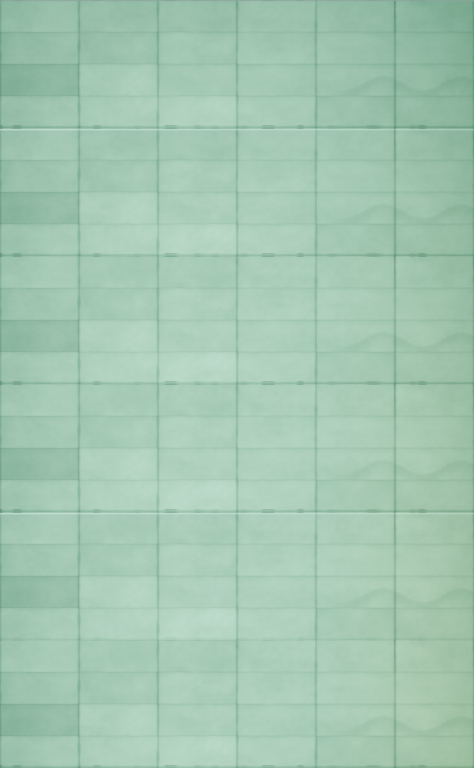
Reproduce this texture procedurally as a Shadertoy shader.

```glsl
// Pale green glazed wall tiles, 6 across and 24 down, with worn joints and soft edge shading.

vec2 hash2(vec2 p) {
    vec3 h = fract(p.xyx * vec3(0.1031, 0.1030, 0.0973));
    h += dot(h, h.yzx + 33.33);
    return fract((h.xx + h.yz) * h.zy) * 2.0 - 1.0;
}

float gradientNoise(vec2 p) {
    vec2 i = floor(p), f = fract(p), u = f * f * (3.0 - 2.0 * f);
    vec2 e = vec2(0.0, 1.0);
    return mix(mix(dot(hash2(i), f), dot(hash2(i + e.yx), f - e.yx), u.x),
               mix(dot(hash2(i + e), f - e), dot(hash2(i + 1.0), f - 1.0), u.x), u.y);
}

float fbm(vec2 p) {
    float sum = 0.0, amp = 0.6;
    for (int i = 0; i < 4; i++) {
        sum += amp * gradientNoise(p);
        p = p * 2.1 + 7.3;
        amp *= 0.55;
    }
    return sum;
}

float joint(float d, float halfWidth, float px) {
    return 1.0 - smoothstep(halfWidth - 0.6 * px, halfWidth + 0.6 * px, abs(d));
}

// Glaze tone of each tile in the repeating block of four rows, top row first
const float glazeTone[24] = float[24](
     0.03, -0.08, -0.08, -0.02, -0.02, -0.03,
    -0.06, -0.06, -0.02,  0.00,  0.02,  0.01,
    -0.22,  0.08, -0.01,  0.00,  0.00,  0.00,
     0.02,  0.08,  0.14,  0.04, -0.07, -0.04);

void mainImage(out vec4 fragColor, in vec2 fragCoord) {
    vec2 uv = fragCoord / iResolution.xy;
    vec2 grid = vec2(uv.x * 6.0, (1.0 - uv.y) * 24.0);
    float px = 24.0 / iResolution.y;
    float stretch = 4.0 * iResolution.x / iResolution.y;

    // Tile address inside its block, and position in units of row height
    vec2 block = vec2(grid.x, mod(grid.y, 4.0));
    vec2 cell = min(floor(block), vec2(5.0, 3.0));
    vec2 f = block - cell;
    vec2 p = vec2(block.x * stretch, block.y);

    // Broad light: bright middle, darker sides and top
    float side = 2.0 * uv.x - 1.0;
    float light = 0.84 - 0.27 * pow(abs(side), 3.0) - 0.27 * pow(uv.y, 5.0);
    light -= 0.22 * smoothstep(0.5, 1.0, uv.x) * uv.y * uv.y;
    light -= 0.07 * pow(1.0 - uv.y, 6.0);

    // Glaze: tile tone, cloudy mottling and a darker left end on some tiles
    light += glazeTone[int(cell.x + 6.0 * cell.y)];
    light += 0.24 * fbm(p * vec2(0.9, 1.4) + cell * 13.7);
    light += 0.08 * fbm(p * 5.0 + 31.0);
    light += 0.04 * fbm(vec2(grid.x * stretch, grid.y) * 0.7 + 90.0);
    light += 0.06 * (f.x - 0.5) * hash2(cell + 4.0).x;
    light -= 0.07 * (1.0 - smoothstep(0.0, 0.18, f.y)) * step(0.5, cell.y);

    // Curved smudge across the two right columns of the third row
    float arc = f.y - 0.62 + 0.22 * cos(6.2832 * (block.x - 4.85));
    float smudge = smoothstep(-0.08, 0.05, arc) * (1.0 - smoothstep(0.05, 0.45, arc));
    light -= 0.14 * smudge * smoothstep(4.1, 4.6, block.x) * step(1.5, cell.y) * step(cell.y, 2.5);

    // Fine row joints
    float rowGap = grid.y - round(grid.y);
    light -= 0.08 * joint(rowGap, 0.03, px);

    // Column joints, uneven in width and depth
    float colGap = (grid.x - round(grid.x)) * stretch;
    float wear = gradientNoise(vec2(round(grid.x) * 5.3, block.y * 3.1));
    float deepEnd = step(4.5, grid.x) * (1.0 - smoothstep(0.5, 1.1, block.y));
    light -= (0.29 + 0.22 * wear + 0.2 * deepEnd) * joint(colGap, 0.04 + 0.015 * wear, px);
    light -= 0.08 * exp(-abs(colGap) * 11.0);

    // Block joints with chipped dashes
    float seam = round(grid.y / 4.0);
    float seamGap = grid.y - seam * 4.0;
    float chip = smoothstep(0.05, 0.3, gradientNoise(vec2(p.x * 2.7, 5.7)));
    float strength = seam == 5.0 ? 0.3 : 1.0;
    light -= strength * (0.25 + 0.2 * chip) * joint(seamGap + 0.03, 0.035 + 0.03 * chip, px);
    light -= strength * 0.06 * exp(-abs(seamGap) * 10.0);

    // Glaze ramp, warmer toward the lower right
    vec3 color = mix(vec3(0.46, 0.65, 0.55), vec3(0.73, 0.85, 0.78), clamp(light, -0.25, 1.1));
    color += vec3(0.025, 0.0, -0.03) * smoothstep(0.6, 1.0, uv.x) * (1.0 - uv.y);

    // Pale glint under every third block joint, and a grey top edge
    float glint = mod(seam, 3.0) == 1.0 ? 0.6 - 0.25 * uv.x : 0.0;
    color = mix(color, vec3(0.83, 0.92, 0.89), glint * joint(seamGap - 0.05, 0.025, px));
    color = mix(color, vec3(0.56, 0.66, 0.63), 0.7 * joint(grid.y, 0.04, px));

    fragColor = vec4(color, 1.0);
}
```
